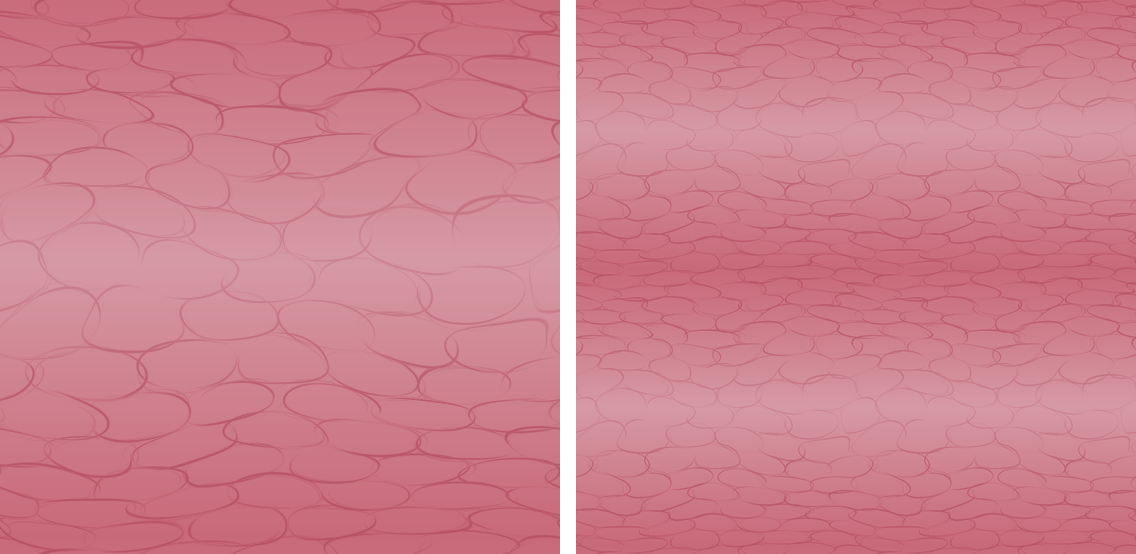
Left, the tile; right, the same tile 2 across and 2 down.
Write a Shadertoy shader that draws this texture.

```glsl
const float TAU = 6.2831853;
const vec2 CELLS = vec2(6.0, 16.0);

vec4 hash4(vec2 p) {
    vec4 q = fract(p.xyxy * vec4(0.1031, 0.1030, 0.0973, 0.1099));
    q += dot(q, q.wzxy + 33.33);
    return fract((q.xxyz + q.yzzw) * q.zywx);
}

// Integer lattice index wrapped to the canvas
vec2 wrapCell(vec2 id) {
    return floor(mod(id + 0.5, CELLS));
}

// Smooth two-channel value noise that repeats over the canvas
vec2 wrapNoise(vec2 p) {
    vec2 i = floor(p), f = fract(p);
    f = f * f * f * (f * (f * 6.0 - 15.0) + 10.0);
    vec2 a = hash4(wrapCell(i) + 71.0).xy;
    vec2 b = hash4(wrapCell(i + vec2(1, 0)) + 71.0).xy;
    vec2 c = hash4(wrapCell(i + vec2(0, 1)) + 71.0).xy;
    vec2 d = hash4(wrapCell(i + vec2(1, 1)) + 71.0).xy;
    return mix(mix(a, b, f.x), mix(c, d, f.x), f.y) - 0.5;
}

// Brushed outline of one rounded cell, with pressure varying along it
float cellStroke(vec2 q, vec2 density, vec4 rnd, float faint, float px) {
    q -= (rnd.xy - 0.5) * vec2(0.16, 0.10);
    q.y += q.x * (rnd.z - 0.5) * 0.3;
    vec2 radius = vec2(0.49, 0.53) + 0.08 * rnd.zw;
    vec2 e = abs(q) / radius;
    float n = 2.15;
    vec2 slope = n * pow(e + 1e-4, vec2(n - 1.0)) / radius * density;
    float d = (pow(e.x, n) + pow(e.y, n) - 1.0) / max(length(slope), 0.01);

    float angle = atan(q.y, q.x);
    vec3 phase = TAU * fract(rnd.wxy * 7.31 + rnd.z);
    float pressure = 0.50 - 0.22 * faint
        + 0.26 * sin(angle + phase.x)
        + 0.22 * sin(2.0 * angle + phase.y)
        + 0.13 * sin(3.0 * angle + phase.z);
    float width = mix(0.0006, 0.0022, clamp(pressure, 0.0, 1.0)) * (1.0 - 0.3 * faint);
    float line = 1.0 - smoothstep(width - px, width + px, abs(d));
    return line * smoothstep(0.0, 0.75, pressure) * (1.0 - 0.5 * faint);
}

void mainImage(out vec4 fragColor, in vec2 fragCoord) {
    vec2 uv = fragCoord / iResolution.xy;
    float px = 0.9 / iResolution.y;

    // Vertical glow, brightest just above the middle
    float away = 2.0 * abs(fract(uv.y + 0.97) - 0.5);
    float shade = pow(sqrt(away * away + 0.001), 0.85);
    vec3 color = mix(vec3(0.840, 0.612, 0.650), vec3(0.786, 0.413, 0.478), min(shade, 1.0));

    // Rows crowd together towards the top and bottom
    vec2 grid = vec2(uv.x * CELLS.x, uv.y * CELLS.y + 0.875 * sin(TAU * uv.y));
    vec2 density = vec2(CELLS.x, CELLS.y + 5.5 * cos(TAU * uv.y));
    vec2 bend = wrapNoise(grid + 0.37);
    grid += bend * vec2(0.28, 0.22);
    grid.y += 0.3 * sin(TAU * (uv.x + uv.y)) + 0.15 * sin(TAU * (2.0 * uv.x - uv.y));

    // Staggered cells, each with a main and a loose second stroke
    float ink = 0.0;
    for (int j = -1; j <= 1; j++) {
        float row = floor(grid.y + 0.5) + float(j);
        float stagger = 0.5 * mod(row, 2.0);
        float column = floor(grid.x - stagger + 0.5);
        for (int i = -1; i <= 1; i++) {
            vec2 id = vec2(column + float(i), row);
            vec2 q = grid - id - vec2(stagger, 0.0);
            for (int k = 0; k < 2; k++) {
                vec4 rnd = hash4(wrapCell(id) + 17.0 + 43.0 * float(k));
                ink = max(ink, cellStroke(q, density, rnd, float(k), px));
            }
        }
    }

    // Strokes pale within the glow
    float strength = mix(0.27, 0.66, smoothstep(0.0, 0.6, away));
    color = mix(color, vec3(0.690, 0.275, 0.355), ink * strength);
    fragColor = vec4(color, 1.0);
}
```
